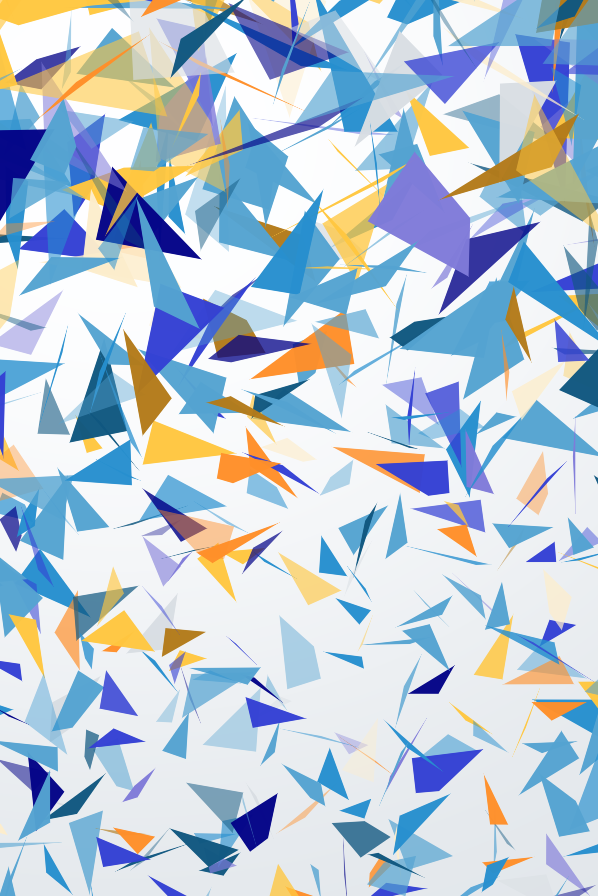
Reproduce this background procedurally as a Shadertoy shader.

```glsl
// Scattered translucent blue, violet and amber shards, growing larger toward the top of a pale backdrop.

const int   LAYERS       = 7;       // each layer holds one shard per cell
const float CELL         = 0.115;   // cell width in canvas heights, at least the reach of a shard
const float SIZE_LOW     = 0.034;   // half length of shards at the bottom, in canvas heights
const float SIZE_HIGH    = 0.076;   // half length of shards at the top
const vec2  SIZE_SPREAD  = vec2(0.55, 1.4);
const float SLIVER_SHARE = 0.27;
const float QUAD_SHARE   = 0.12;
const float OPAQUE_SHARE = 0.52;
const vec2  GLASS_ALPHA  = vec2(0.35, 0.85);
const float REACH        = 1.07;    // bounding radius of a unit shard
const uint  SEED         = 17u;

const vec3 BACK_LIGHT = vec3(0.995, 0.997, 1.0);
const vec3 BACK_SHADE = vec3(0.885, 0.903, 0.92);
const vec3 SKY    = vec3(0.33, 0.64, 0.82);
const vec3 AZURE  = vec3(0.15, 0.56, 0.81);
const vec3 TEAL   = vec3(0.06, 0.34, 0.50);
const vec3 INDIGO = vec3(0.20, 0.25, 0.83);
const vec3 VIOLET = vec3(0.50, 0.48, 0.85);
const vec3 NAVY   = vec3(0.01, 0.01, 0.53);
const vec3 ORANGE = vec3(1.00, 0.56, 0.16);
const vec3 YELLOW = vec3(1.00, 0.78, 0.25);
const vec3 OCHRE  = vec3(0.70, 0.48, 0.10);
const vec3 CREAM  = vec3(0.99, 0.93, 0.80);
const vec3 SILVER = vec3(0.85, 0.87, 0.89);

// Four random values in 0..1 from integer mixing
vec4 hash4(ivec2 cell, int layer, uint stream) {
    uvec4 v = uvec4(uvec2(cell + 64), uint(layer) + SEED, stream) * 1664525u + 1013904223u;
    v += v.yzxy * v.wxyz;
    v ^= v >> 16u;
    v += v.yzxy * v.wxyz;
    v ^= v >> 16u;
    return vec4(v >> 8u) / 16777216.0;
}

// Palette by cumulative share
vec3 pickColour(float pick) {
    if (pick < 0.27) return SKY;
    if (pick < 0.46) return AZURE;
    if (pick < 0.54) return TEAL;
    if (pick < 0.62) return INDIGO;
    if (pick < 0.68) return VIOLET;
    if (pick < 0.70) return NAVY;
    if (pick < 0.77) return ORANGE;
    if (pick < 0.87) return YELLOW;
    if (pick < 0.90) return OCHRE;
    return pick < 0.95 ? CREAM : SILVER;
}

// Signed distance to the line a-b, positive on its right side
float edgeDistance(vec2 p, vec2 a, vec2 b) {
    vec2 along = normalize(b - a);
    return dot(p - a, vec2(along.y, -along.x));
}

// Unit shard: tips at x = -1 and 1, one corner above and one below the axis
float shardDistance(vec2 p, vec2 top, vec2 bottom) {
    vec2 left = vec2(-1.0, 0.0), right = vec2(1.0, 0.0);
    float upper = max(edgeDistance(p, right, top), edgeDistance(p, top, left));
    float lower = max(edgeDistance(p, left, bottom), edgeDistance(p, bottom, right));
    return max(upper, lower);
}

vec3 backdrop(vec2 p, float aspect) {
    float fall = length((p - vec2(0.2 * aspect, 0.85)) * vec2(0.9, 1.0));
    return mix(BACK_LIGHT, BACK_SHADE, smoothstep(0.1, 1.05, fall));
}

// Lays the shard of one cell over the colour
void addShard(inout vec3 colour, vec2 p, ivec2 cell, int layer, vec2 shift, float pixel) {
    vec4 place = hash4(cell, layer, 1u);
    vec2 spot = (vec2(cell) + place.xy) * CELL - shift;
    float size = mix(SIZE_LOW, SIZE_HIGH, smoothstep(0.35, 0.95, spot.y));
    size *= mix(SIZE_SPREAD.x, SIZE_SPREAD.y, place.z);
    vec2 q = (p - spot) / size;
    if (dot(q, q) > REACH * REACH) return;

    // Form: slivers, quads and triangles at any angle
    vec4 form = hash4(cell, layer, 2u);
    float angle = 6.28318 * place.w;
    float c = cos(angle), s = sin(angle);
    bool sliver = form.x < SLIVER_SHARE;
    bool quad = !sliver && form.x < SLIVER_SHARE + QUAD_SHARE;
    float height = sliver ? mix(0.04, 0.2, form.y) : mix(0.32, 1.05, form.y);
    vec2 top = vec2(mix(-0.75, 0.75, form.z), height);
    vec2 bottom = vec2(mix(-0.6, 0.6, form.w), quad ? -0.35 * height : 0.0);
    q = mat2(c, -s, s, c) * q + vec2(0.0, 0.35 * height);
    float d = shardDistance(q, top, bottom) * size;
    if (d > pixel) return;

    // Paint: solid or glassy
    vec4 look = hash4(cell, layer, 3u);
    float alpha = look.y < OPAQUE_SHARE ? 0.97 : mix(GLASS_ALPHA.x, GLASS_ALPHA.y, look.z);
    float cover = 1.0 - smoothstep(-0.6 * pixel, 0.6 * pixel, d);
    colour = mix(colour, pickColour(look.x), alpha * cover);
}

void mainImage(out vec4 fragColor, in vec2 fragCoord) {
    vec2 p = fragCoord / iResolution.y;
    float pixel = 1.0 / iResolution.y;
    vec3 colour = backdrop(p, iResolution.x / iResolution.y);

    for (int layer = 0; layer < LAYERS; layer++) {
        vec2 shift = CELL * fract(float(layer) * vec2(0.755, 0.57));
        ivec2 home = ivec2(floor((p + shift) / CELL));
        for (int k = 0; k < 9; k++)
            addShard(colour, p, home + ivec2(k % 3 - 1, k / 3 - 1), layer, shift, pixel);
    }
    fragColor = vec4(colour, 1.0);
}
```
